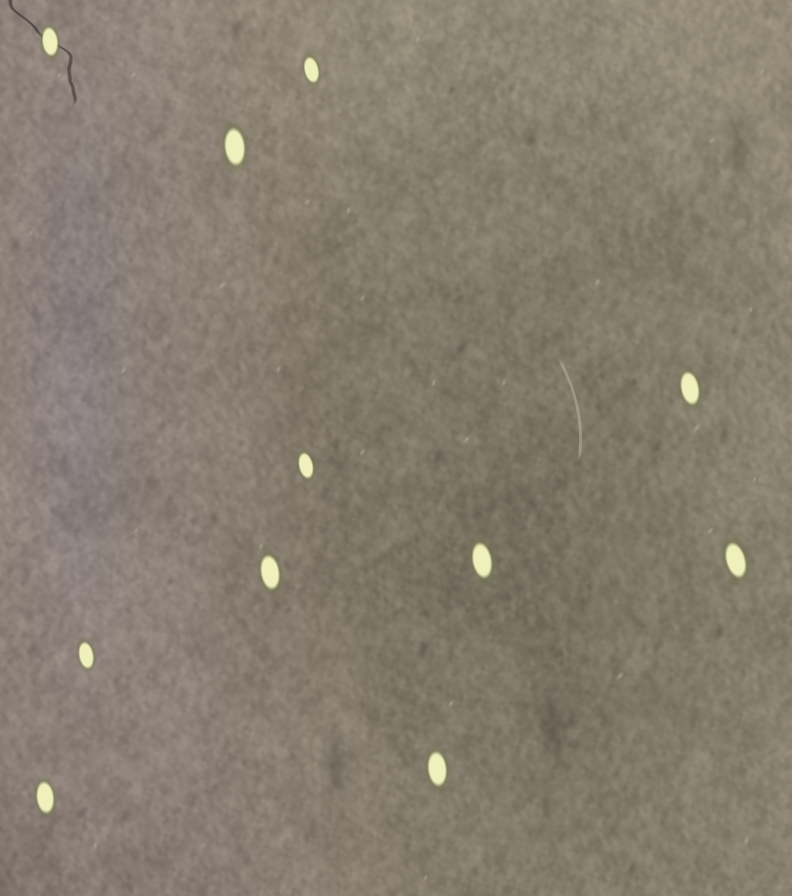
A Shadertoy shader for this texture:

```glsl
const vec3 MAUVE = vec3(0.560, 0.512, 0.482);
const vec3 OLIVE = vec3(0.562, 0.530, 0.455);
const vec3 SHADE = vec3(0.455, 0.424, 0.368);
const vec3 CREAM = vec3(0.94, 0.94, 0.74);
const vec3 FRINGE = vec3(0.45, 0.47, 0.30);
const vec3 INK = vec3(0.24, 0.21, 0.21);
const vec3 FIBRE = vec3(0.70, 0.68, 0.61);

float hash(vec2 p) {
    return fract(sin(dot(p, vec2(127.1, 311.7))) * 43758.5453);
}

vec2 hash2(vec2 p) {
    return vec2(hash(p), hash(p + 47.3));
}

mat2 rotate(float angle) {
    float c = cos(angle), s = sin(angle);
    return mat2(c, s, -s, c);
}

// Smooth value noise in -1..1
float noise(vec2 p) {
    vec2 i = floor(p), f = fract(p);
    f = f * f * (3.0 - 2.0 * f);
    float low = mix(hash(i), hash(i + vec2(1, 0)), f.x);
    float high = mix(hash(i + vec2(0, 1)), hash(i + vec2(1, 1)), f.x);
    return 2.0 * mix(low, high, f.y) - 1.0;
}

// Paper pulp: cloudy blotches, short slanted fibres and fine grain
float pulp(vec2 p) {
    float blotch = 0.016 * noise(p * 11.0) + 0.017 * noise(rotate(0.6) * p * 32.0);
    float fibres = 0.026 * noise(rotate(0.35) * p * vec2(150.0, 85.0))
                 + 0.022 * noise(rotate(-0.5) * p * vec2(190.0, 95.0) + 31.0);
    float grain = 0.024 * noise(rotate(1.1) * p * 210.0 + 7.0);
    return blotch + fibres + grain;
}

// Normalised distance to the nearest scattered ellipse; 1 is its rim
float scatter(vec2 p, float cell, float chance, vec2 radius, float tilt, float seed) {
    float nearest = 100.0;
    vec2 home = floor(p / cell);
    for (int y = -1; y <= 1; y++)
    for (int x = -1; x <= 1; x++) {
        vec2 id = home + vec2(x, y);
        if (hash(id + seed) > chance) continue;
        vec2 jitter = hash2(id + seed + 13.7);
        vec2 offset = p - (id + 0.15 + 0.7 * jitter) * cell;
        offset = rotate(-tilt * (0.4 + jitter.x)) * offset;
        nearest = min(nearest, length(offset / (radius * (0.8 + 0.4 * jitter.y))));
    }
    return nearest;
}

// Thin upright strand around x, fading at both ends
float strand(vec2 p, float x, vec2 span, float width) {
    float ends = smoothstep(span.x, span.x + 0.01, p.y)
               * (1.0 - smoothstep(span.y - 0.01, span.y, p.y));
    return ends * (1.0 - smoothstep(0.3 * width, width, abs(p.x - x)));
}

vec3 paper(vec2 p) {
    vec3 color = mix(MAUVE, OLIVE, smoothstep(0.05, 0.55, p.x + 0.12 * (p.y - 0.5)));
    float shadow = exp(-dot((p - vec2(0.57, 0.42)) * vec2(3.4, 2.0),
                            (p - vec2(0.57, 0.42)) * vec2(3.4, 2.0)));
    color = mix(color, SHADE, 0.82 * shadow);
    color += 0.025 * smoothstep(0.6, 1.0, p.y) * smoothstep(0.1, 0.5, p.x);
    color -= 0.035 * smoothstep(0.25, 0.0, p.y) * smoothstep(0.35, 0.0, p.x);
    float sheen = exp(-pow((p.x - 0.09) / 0.05, 2.0) - pow((p.y - 0.58) / 0.25, 2.0));
    return color + sheen * vec3(-0.025, -0.012, 0.022);
}

void mainImage(out vec4 fragColor, in vec2 fragCoord) {
    vec2 p = fragCoord / iResolution.y;
    vec3 color = paper(p) + pulp(p) * vec3(1.0, 0.98, 0.94);

    // Soft smudges and small dark flecks
    float smudge = scatter(p, 0.25, 0.3, vec2(0.010, 0.032), 0.1, 5.0);
    color *= 1.0 - 0.17 * exp(-smudge * smudge);
    float fleck = scatter(p, 0.11, 0.25, vec2(0.004, 0.007), -0.5, 23.0);
    color *= 1.0 - 0.15 * exp(-fleck * fleck);

    // Pale specks
    float speck = scatter(p, 0.09, 0.25, vec2(0.0018, 0.0036), -0.6, 61.0);
    color = mix(color, FIBRE, 0.65 * exp(-speck * speck));

    // Dark crooked hair and pale curved fibre
    float bend = 0.045 + 0.035 * smoothstep(0.965, 0.935, p.y)
               - 0.035 * smoothstep(0.96, 1.0, p.y) + 0.004 * noise(vec2(p.y * 90.0, 2.0));
    color = mix(color, INK, 0.65 * strand(p, bend, vec2(0.88, 1.01), 0.003));
    float arc = 0.648 - 3.0 * pow(p.y - 0.51, 2.0);
    color = mix(color, FIBRE, 0.6 * strand(p, arc, vec2(0.485, 0.602), 0.0025));

    // Bright oval holes with a faint green rim
    float hole = scatter(p, 0.22, 0.36, vec2(0.0095, 0.0175), 0.22, 3.0);
    color = mix(color, FRINGE, 0.5 * (1.0 - smoothstep(1.0, 1.6, hole)));
    color = mix(color, CREAM, 1.0 - smoothstep(0.78, 1.12, hole));

    fragColor = vec4(clamp(color, 0.0, 1.0), 1.0);
}
```
